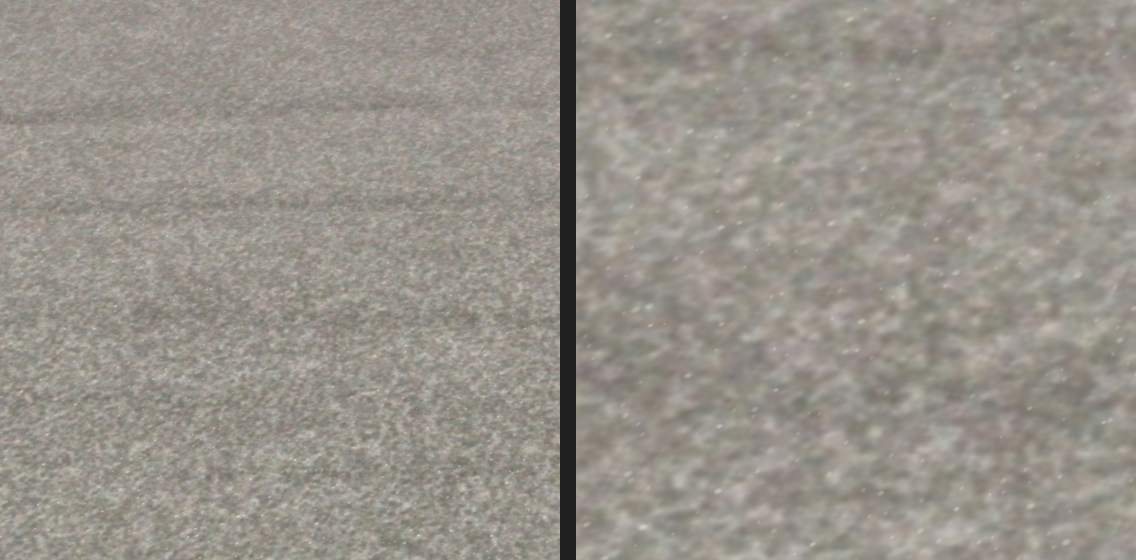
Left, the full canvas; right, a detail of the centre.
Write a three.js fragment shader that draws this texture.

```glsl
// Weathered grey grit seen at a shallow angle: fine slanted grains with pale
// sparkles, crossed by soft, ragged, nearly level dark furrows.
// Layered value noise makes the grains; asymmetric ridges make the furrows.
varying vec2 vUv;

float hash(vec2 p) {
  vec3 q = fract(p.xyx * vec3(0.1031, 0.1030, 0.0973));
  q += dot(q, q.yzx + 33.33);
  return fract((q.x + q.y) * q.z);
}

// Smooth value noise, centred on zero
float noise(vec2 p) {
  vec2 i = floor(p), f = fract(p);
  f = f * f * (3.0 - 2.0 * f);
  float low = mix(hash(i), hash(i + vec2(1.0, 0.0)), f.x);
  float high = mix(hash(i + vec2(0.0, 1.0)), hash(i + 1.0), f.x);
  return mix(low, high, f.y) - 0.5;
}

vec2 rotate(vec2 p, float a) {
  return vec2(cos(a) * p.x + sin(a) * p.y, cos(a) * p.y - sin(a) * p.x);
}

// Dark line with a crisp lower flank and a softer upper one
float furrow(vec2 p, float height, float slope, float width) {
  float wander = 0.012 * noise(vec2(p.x * 5.0, height * 90.0))
               + 0.008 * noise(p * vec2(28.0, 40.0));
  float d = p.y - height - slope * p.x + wander;
  float flank = d < 0.0 ? width * 0.6 : width * 1.3;
  float strength = 0.85 + 0.8 * noise(vec2(p.x * 7.0, height * 60.0));
  return exp(-d * d / (flank * flank)) * strength;
}

// Sparse pale chips, one candidate per cell
float sparkles(vec2 p, float density) {
  vec2 cell = floor(p);
  vec2 centre = 0.3 + 0.4 * vec2(hash(cell + 7.1), hash(cell + 19.7));
  vec2 d = rotate(fract(p) - centre, 0.5) * vec2(0.75, 1.2);
  float size = mix(0.12, 0.25, hash(cell + 41.3));
  float present = step(1.0 - density, hash(cell + 3.9));
  return present * (1.0 - smoothstep(size * 0.2, size * 1.3, length(d)));
}

void main() {
  vec2 p = vUv;

  // Grains shrink and lose contrast toward the far, upper edge
  vec2 ground = vec2((p.x - 0.5) * (1.0 + 0.3 * p.y), p.y * (1.0 + 0.25 * p.y)) + 3.0;
  vec2 slanted = rotate(ground, 0.45) * vec2(0.8, 1.15);
  vec2 level = rotate(ground, 0.12) * vec2(0.85, 1.2);
  float grain = 0.60 * noise(slanted * 105.0)
              + 0.50 * noise(level * 150.0 + 31.0)
              + 0.28 * noise(slanted * 250.0 + 57.0)
              + 0.22 * noise(level * 48.0 + 83.0);
  float contrast = mix(0.25, 0.135, smoothstep(0.1, 1.0, p.y));

  // Broad streaks and patches
  float patches = 0.030 * noise(p * vec2(2.5, 16.0) + 5.0)
                + 0.022 * noise(p * vec2(9.0, 38.0) + 11.0);

  // Furrows, some fading out across the width
  float left = 1.0 - smoothstep(0.25, 0.75, p.x);
  float dark = 0.062 * furrow(p, 0.787, 0.030, 0.014)
             + 0.050 * furrow(p, 0.624, 0.020, 0.015)
             + 0.036 * furrow(p, 0.433, -0.010, 0.022)
             + 0.040 * furrow(p, 0.292, -0.045, 0.018) * left
             + 0.042 * furrow(p, 0.134, 0.025, 0.015)
             + 0.016 * furrow(p, 0.897, 0.005, 0.011);
  float smudge = smoothstep(0.18, 0.28, p.x) * (1.0 - smoothstep(0.32, 0.42, p.x));
  dark += 0.050 * smudge * furrow(p, 0.420, 0.065, 0.013);

  // Worn pale strip under the upper furrow
  float strip = (p.y - 0.760 - 0.028 * p.x) / 0.015;
  float pale = 0.018 * exp(-strip * strip) * (1.0 - 0.6 * p.x);

  // Warm grey base, slightly rosier far away and greener near
  vec3 color = mix(vec3(0.597, 0.585, 0.548), vec3(0.608, 0.583, 0.557), p.y);
  color += contrast * (grain + 0.35 * grain * grain) + patches + pale - dark;

  // Faint mineral tints: rose against green, ochre against blue
  color += 0.040 * noise(slanted * 72.0 + 120.0) * vec3(0.8, -0.4, 0.2);
  color += 0.045 * noise(level * 88.0 + 160.0) * vec3(0.4, 0.1, -0.7);

  float chips = sparkles(ground * 82.0, 0.055)
              + 0.6 * sparkles(rotate(ground, 0.3) * 110.0 + 9.0, 0.07);
  color += chips * mix(0.17, 0.08, p.y) * vec3(1.0, 1.0, 0.97);

  gl_FragColor = vec4(color, 1.0);
}
```
